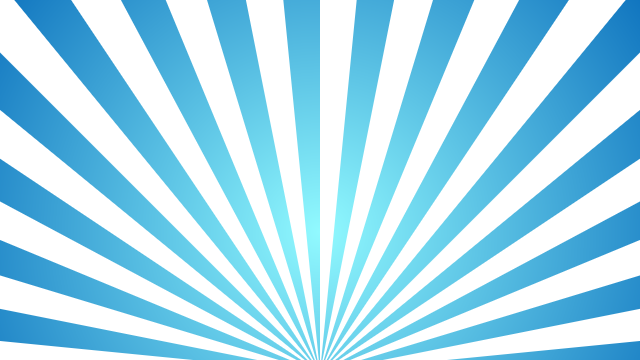
Reproduce this background procedurally as a WebGL 2 fragment shader.

```glsl
#version 300 es
precision highp float;

uniform vec2 u_resolution;
out vec4 fragColor;

const float TAU = 6.28318530718;
const float RAY_PAIRS = 32.0;
const vec3 WHITE = vec3(1.0);
const vec3 CYAN = vec3(0.57, 0.98, 1.0);
const vec3 DEEP_BLUE = vec3(0.065, 0.46, 0.75);

// Signed distance to the ray edges around an apex at the origin, positive inside a ray
float rayDistance(vec2 p, float pairs) {
    float turn = atan(p.x, p.y) / TAU * pairs;
    float wave = abs(fract(turn + 0.25) - 0.5) - 0.25;
    return length(p) * wave * TAU / pairs;
}

// Coverage of a shape over one pixel
float coverage(float dist, float pixel) {
    return clamp(dist / pixel + 0.5, 0.0, 1.0);
}

// Linear radial blend from the core colour to the rim colour
vec3 radialGlow(vec2 p, float radius, vec3 core, vec3 rim) {
    return mix(core, rim, clamp(length(p) / radius, 0.0, 1.0));
}

void main() {
    // Canvas height is one unit, x is centred
    float pixel = 1.0 / u_resolution.y;
    vec2 p = vec2(gl_FragCoord.x - 0.5 * u_resolution.x, gl_FragCoord.y) * pixel;

    vec2 apex = vec2(0.0, -0.0347);
    vec2 glowCentre = vec2(0.0, 0.356);

    // Blue rays over white
    vec3 rayColour = radialGlow(p - glowCentre, 1.1, CYAN, DEEP_BLUE);
    float ray = coverage(rayDistance(p - apex, RAY_PAIRS), pixel);
    fragColor = vec4(mix(WHITE, rayColour, ray), 1.0);
}
```
